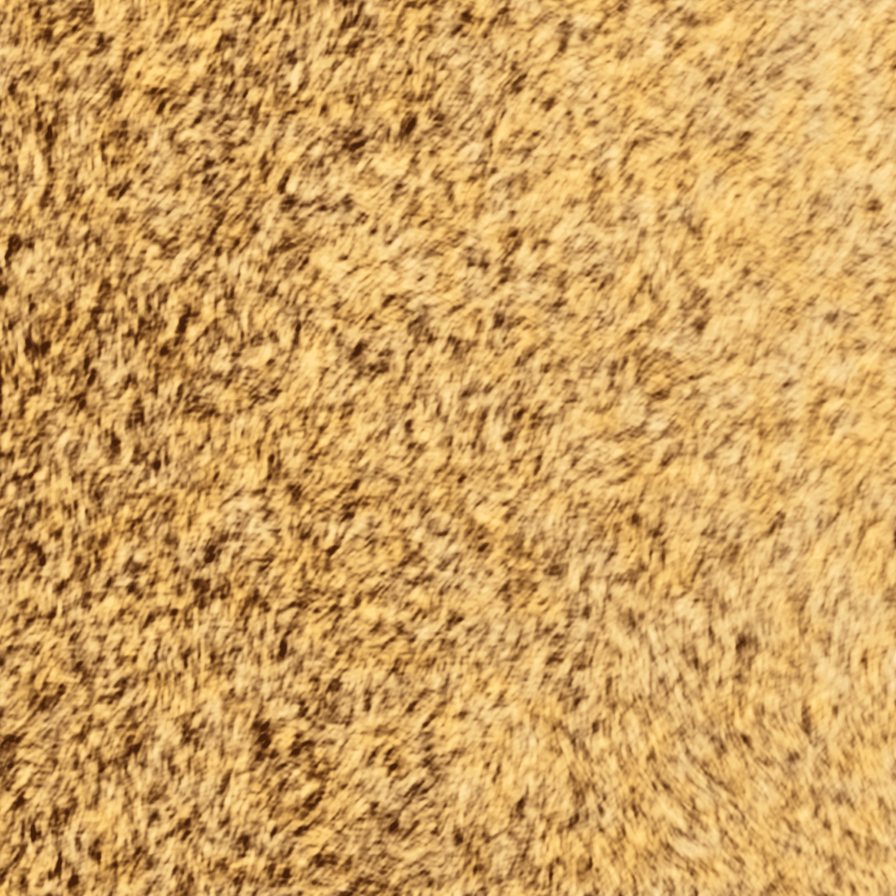
Write a WebGL 2 fragment shader that draws this texture.

```glsl
#version 300 es
precision highp float;
// Golden, slightly woolly fur. Noise smeared along a bending lay direction makes
// clumps, locks and hairs; stretched cells open shadowed gaps between tufts.
// The summed height is spread over a colour ramp from deep shadow to lit tips.

#define TUFT_FREQ 48.0
#define CLUMP_FREQ 88.0
#define LOCK_FREQ 165.0
#define HAIR_FREQ 270.0
#define TUFT_DEPTH 0.42
#define CLUMP_DEPTH 0.45
#define LOCK_DEPTH 0.50
#define HAIR_DEPTH 0.58
#define CROSS_DEPTH 0.34
#define CREASE_DEPTH 0.75
#define SIDE_LIGHT 1.15
#define BIAS 0.08

uniform vec2 u_resolution;
out vec4 fragColor;

float hash(vec2 p) {
    vec3 q = fract(p.xyx * 0.1031);
    q += dot(q, q.yzx + 33.33);
    return fract((q.x + q.y) * q.z);
}

float noise(vec2 p) {
    vec2 i = floor(p), f = fract(p);
    f = f * f * (3.0 - 2.0 * f);
    return mix(mix(hash(i), hash(i + vec2(1, 0)), f.x),
               mix(hash(i + vec2(0, 1)), hash(i + vec2(1, 1)), f.x), f.y);
}

// Direction in which the hair lies; it swings over in the lower right.
vec2 layDirection(vec2 p) {
    float angle = mix(1.2, 0.72, p.x);
    angle += 1.25 * smoothstep(0.45, 0.85, p.x) * (1.0 - smoothstep(0.1, 0.45, p.y));
    angle += 0.6 * (noise(p * 6.0 + 3.7) - 0.5) + 0.8 * (noise(p * 27.0 + 8.1) - 0.5);
    return vec2(cos(angle), sin(angle));
}

// Noise averaged along dir over a span of cells, scaled to about unit deviation.
float streaks(vec2 p, vec2 dir, float freq, float span) {
    float sum = 0.0;
    for (int i = -4; i <= 4; i++) {
        sum += noise(p * freq + dir * span * float(i) / 8.0 + freq);
    }
    return (sum / 9.0 - 0.5) * sqrt(span) / 0.22;
}

// Closeness to the nearest tuft core, in cells stretched along dir.
float tufts(vec2 p, vec2 dir) {
    vec2 q = p * TUFT_FREQ;
    q += 0.7 * (vec2(noise(q * 1.6), noise(q * 1.6 + 40.0)) - 0.5);
    vec2 cell = floor(q);
    float nearest = 4.0;
    for (int y = -2; y <= 2; y++) {
        for (int x = -2; x <= 2; x++) {
            vec2 id = cell + vec2(x, y);
            vec2 d = q - id - vec2(hash(id), hash(id + 57.3));
            vec2 local = vec2(dot(d, dir) * 0.7, (d.y * dir.x - d.x * dir.y) * 1.35);
            nearest = min(nearest, length(local));
        }
    }
    return (0.48 - nearest) / 0.22;
}

// Long dark partings running diagonally, strongest in the lower left.
float creases(vec2 p) {
    vec2 q = vec2(dot(p, vec2(0.72, 0.69)) * 4.0, dot(p, vec2(-0.69, 0.72)) * 10.0);
    q += 0.5 * noise(p * 17.0) + 0.25 * noise(p * 45.0);
    float line = 1.0 - smoothstep(0.0, 0.07, abs(noise(q + 5.0) - 0.5));
    float corner = 1.0 - smoothstep(0.2, 0.75, length(p - vec2(0.15, 0.1)));
    return line * smoothstep(0.35, 0.75, noise(p * 7.0 + 19.0)) * (0.45 + 0.75 * corner);
}

vec3 furColour(float tone) {
    vec3 c = mix(vec3(0.27, 0.13, 0.04), vec3(0.43, 0.25, 0.10), smoothstep(-3.0, -1.96, tone));
    c = mix(c, vec3(0.60, 0.41, 0.21), clamp((tone + 1.96) / 0.71, 0.0, 1.0));
    c = mix(c, vec3(0.71, 0.51, 0.28), clamp((tone + 1.25) / 0.56, 0.0, 1.0));
    c = mix(c, vec3(0.81, 0.62, 0.36), clamp((tone + 0.69) / 0.56, 0.0, 1.0));
    c = mix(c, vec3(0.90, 0.71, 0.42), clamp((tone + 0.13) / 0.65, 0.0, 1.0));
    c = mix(c, vec3(0.96, 0.80, 0.50), clamp((tone - 0.52) / 0.85, 0.0, 1.0));
    return mix(c, vec3(1.0, 0.87, 0.60), smoothstep(1.37, 2.9, tone));
}

void main() {
    vec2 p = gl_FragCoord.xy / min(u_resolution.x, u_resolution.y);
    vec2 dir = layDirection(p);
    vec2 crossing = normalize(dir + 1.3 * vec2(dir.y, -dir.x));

    // Relief from coarse tufts down to single and stray hairs, softer on the lit side.
    float relief = TUFT_DEPTH * tufts(p, dir)
                 + CLUMP_DEPTH * streaks(p, dir, CLUMP_FREQ, 1.6)
                 + LOCK_DEPTH * streaks(p, dir, LOCK_FREQ, 2.2)
                 + HAIR_DEPTH * streaks(p, dir, HAIR_FREQ, 2.5)
                 + CROSS_DEPTH * streaks(p + 0.37, crossing, HAIR_FREQ, 2.5);
    relief *= mix(1.08, 0.74, smoothstep(0.3, 1.0, p.x));

    // Broad light from the right with slow patches.
    float patches = noise(p * 5.0 + 11.0) + 0.8 * noise(p * 15.0 + 29.0) - 0.9;
    float light = SIDE_LIGHT * (p.x - 0.5) + 0.25 * (p.y - 0.5) + 0.33 * patches;

    float tone = BIAS + light + relief - CREASE_DEPTH * creases(p);
    vec3 colour = furColour(tone);

    // Warmer and greyer locks.
    float warmth = noise(p * 34.0 + 71.0) - 0.5 + 0.25 * (0.5 - p.x);
    colour *= 1.0 + warmth * vec3(0.03, -0.02, -0.22);
    fragColor = vec4(clamp(colour, 0.0, 1.0), 1.0);
}
```
